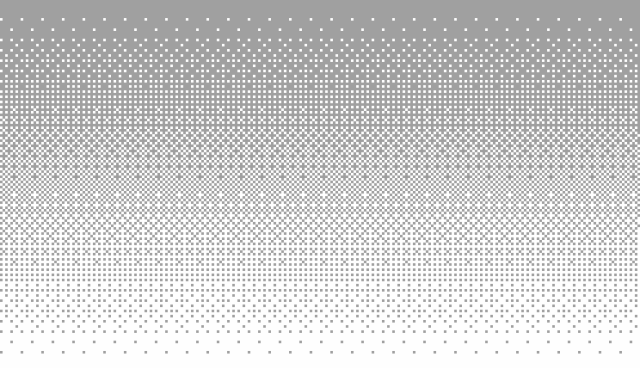
Write a WebGL 2 fragment shader that draws this background.

```glsl
#version 300 es
precision highp float;
// Ordered dither: a vertical ramp from grey (top) to white (bottom) is cut to
// two tones by an 8x8 Bayer matrix on a square grid hung from the top edge.
// Each pixel blends the cells it covers, so cell edges stay smooth.

#define COLUMNS 248.0      // cells across the canvas
#define RAMP_MIDDLE 72.2   // row, counted from the top, of the even mix
#define RAMP_SLOPE 0.48    // matrix levels gained per row
#define EDGE_WIDTH 1.0     // edge softness in pixels
#define GREY vec3(0.627)
#define WHITE vec3(0.996)

uniform vec2 u_resolution;
out vec4 fragColor;

// Bayer rank 0..63, built from the lowest three bits of the cell index.
float bayerRank(ivec2 cell) {
    int rank = 0;
    for (int level = 0; level < 3; level++) {
        rank = rank * 4 + 2 * ((cell.x ^ cell.y) & 1) + (cell.y & 1);
        cell >>= 1;
    }
    return float(rank);
}

// 1 for a white cell, 0 for a grey one; the matrix counts rows upward.
float cellTone(vec2 cell) {
    float level = 32.0 + (cell.y - RAMP_MIDDLE) * RAMP_SLOPE;
    ivec2 index = ivec2(int(cell.x), -int(cell.y) - 1);
    return level > bayerRank(index) ? 1.0 : 0.0;
}

void main() {
    // Grid coordinates with the row count running down from the top.
    float cellsPerPixel = COLUMNS / u_resolution.x;
    vec2 fromTop = vec2(gl_FragCoord.x, u_resolution.y - gl_FragCoord.y);
    vec2 grid = fromTop * cellsPerPixel - 0.5;

    // Share of the pixel lying past the nearest cell edge on each axis.
    vec2 cell = floor(grid);
    vec2 cover = clamp((fract(grid) - 0.5) / (cellsPerPixel * EDGE_WIDTH) + 0.5, 0.0, 1.0);

    // Blend the four neighbouring cells by the area covered.
    float upper = mix(cellTone(cell), cellTone(cell + vec2(1, 0)), cover.x);
    float lower = mix(cellTone(cell + vec2(0, 1)), cellTone(cell + vec2(1, 1)), cover.x);
    fragColor = vec4(mix(GREY, WHITE, mix(upper, lower, cover.y)), 1.0);
}
```
